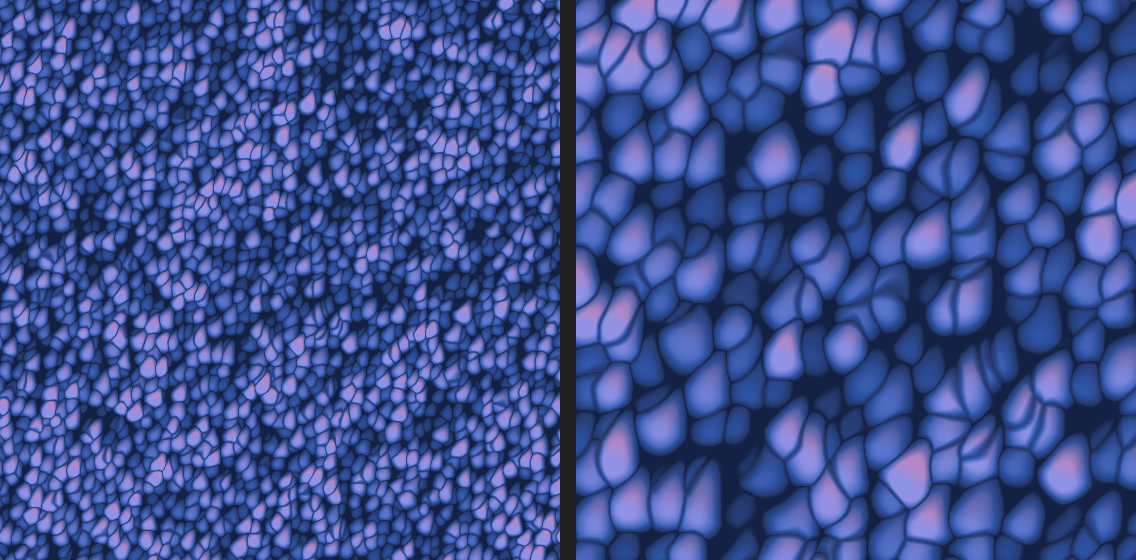
Left: the whole. Right: its middle third, enlarged.
This texture is drawn by a Shadertoy shader. Its source:

```glsl
const float CELLS = 43.0;
const vec2 TAIL_AXIS = normalize(vec2(0.36, 0.93));
const vec2 RIDGE_AXIS = normalize(vec2(0.65, 0.76));

const vec3 CREVICE = vec3(0.08, 0.13, 0.26);
const vec3 NAVY = vec3(0.15, 0.24, 0.46);
const vec3 COBALT = vec3(0.16, 0.31, 0.62);
const vec3 PERIWINKLE = vec3(0.31, 0.43, 0.78);
const vec3 LAVENDER = vec3(0.57, 0.57, 0.90);
const vec3 ROSE_TINT = vec3(1.25, 0.93, 0.86);

vec3 hash3(vec2 p) {
    vec3 q = fract(p.xyx * vec3(0.1031, 0.1030, 0.0973));
    q += dot(q, q.yxz + 33.33);
    return fract((q.xxy + q.yzz) * q.zyx);
}

float valueNoise(vec2 p) {
    vec2 cell = floor(p);
    vec2 f = fract(p);
    f = f * f * (3.0 - 2.0 * f);
    float low = mix(hash3(cell).x, hash3(cell + vec2(1, 0)).x, f.x);
    float high = mix(hash3(cell + vec2(0, 1)).x, hash3(cell + 1.0).x, f.x);
    return mix(low, high, f.y);
}

// Coordinates with y running along the given axis
vec2 alongAxis(vec2 p, vec2 axis) {
    return vec2(dot(p, vec2(axis.y, -axis.x)), dot(p, axis));
}

// Diagonal ridges that lift groups of scales
float ridgeHeight(vec2 p) {
    vec2 q = alongAxis(p, RIDGE_AXIS) * vec2(0.45, 0.24);
    return 0.6 * valueNoise(q + 40.0) + 0.4 * valueNoise(q * 2.1 + 90.0);
}

// Round below, drawn out into a narrowing tail above
float teardropDistance(vec2 q) {
    float tail = max(q.y, 0.0);
    q.x *= 1.0 + 0.4 * tail;
    q.y = min(q.y, 0.0) + 0.52 * tail;
    return length(q);
}

// Returns top height, gap to the next scale, and position along the tail
vec3 scaleField(vec2 p) {
    vec2 home = floor(p);
    float top = -9.0;
    float next = -9.0;
    float tail = 0.0;
    for (int y = -2; y <= 2; y++) {
        for (int x = -2; x <= 2; x++) {
            vec2 cell = home + vec2(x, y);
            vec3 rnd = hash3(cell + 57.0);
            vec2 center = cell + 0.1 + 0.8 * rnd.xy;
            float radius = mix(0.68, 0.86, fract(rnd.z * 7.31));
            vec2 q = alongAxis(p - center, TAIL_AXIS) / radius;
            float d = teardropDistance(q);
            float height = 0.48 * rnd.z + 0.36 * ridgeHeight(center);
            height -= 0.8 * pow(d, 2.5);
            if (height > top) {
                next = top;
                top = height;
                tail = q.y;
            } else {
                next = max(next, height);
            }
        }
    }
    return vec3(top, top - next, tail);
}

vec3 blueRamp(float tone) {
    vec3 color = mix(CREVICE, NAVY, smoothstep(0.0, 0.28, tone));
    color = mix(color, COBALT, smoothstep(0.25, 0.5, tone));
    color = mix(color, PERIWINKLE, smoothstep(0.45, 0.72, tone));
    return mix(color, LAVENDER, smoothstep(0.66, 1.0, tone));
}

void mainImage(out vec4 fragColor, in vec2 fragCoord) {
    vec2 p = fragCoord / iResolution.y * CELLS;

    // Gentle warp bends the outlines
    vec2 warp = vec2(valueNoise(p * 0.9), valueNoise(p * 0.9 + 31.0)) - 0.5;
    vec3 field = scaleField(p + 0.3 * warp);

    // Height sets the tone, soft creases separate the scales
    float crease = smoothstep(-0.04, 0.2, field.y);
    float tone = (field.x + 0.06) / 0.66 * mix(0.4, 1.0, crease);
    tone -= 0.1 * field.z;

    // Upper slopes and high crests turn rosy
    float rosy = smoothstep(-0.1, 0.7, field.z) * smoothstep(0.1, 0.5, field.x);
    vec3 color = blueRamp(tone);
    color *= mix(vec3(1.0), ROSE_TINT, rosy);

    fragColor = vec4(color, 1.0);
}
```
